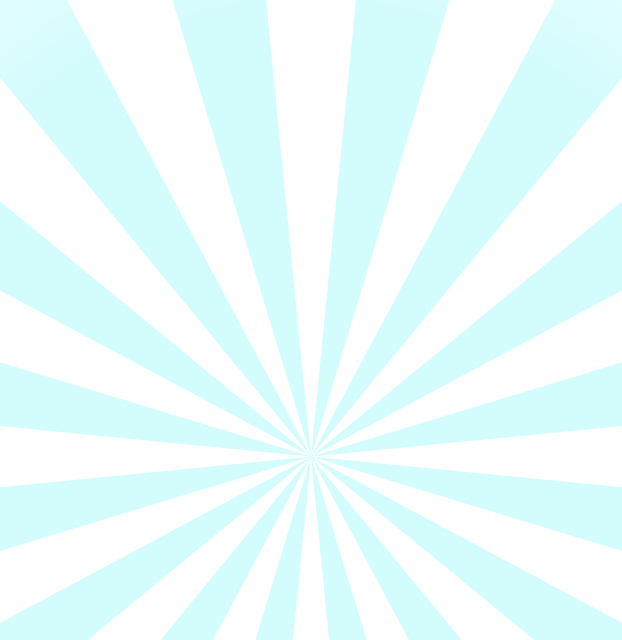
Give the GLSL for this background, as a Shadertoy shader.

```glsl
#define RAY_COUNT 16.0
#define BURST_CENTER vec2(0.5, 0.2865)
#define RAY_COLOR vec3(0.828, 0.988, 0.992)
#define GAP_COLOR vec3(1.0)
#define FADE_START 0.64
#define FADE_END 1.06

const float TAU = 6.2831853;

// Signed distance to the nearest ray edge, positive inside a ray
float rayDistance(vec2 p) {
    float turn = atan(p.x, p.y) / TAU * RAY_COUNT;
    float fromGapAxis = abs(fract(turn + 0.5) - 0.5);
    return length(p) * sin((fromGapAxis - 0.25) * TAU / RAY_COUNT);
}

void mainImage(out vec4 fragColor, in vec2 fragCoord) {
    // Centre the burst, with canvas height as the unit
    vec2 p = (fragCoord - BURST_CENTER * iResolution.xy) / iResolution.y;
    float pixel = 1.0 / iResolution.y;

    // Antialiased rays; they blend to an even tint at the hub
    float ray = clamp(0.5 + rayDistance(p) / pixel, 0.0, 1.0);
    float hub = 1.0 - smoothstep(0.001, 0.007, length(p));
    ray = mix(ray, 0.75, hub);

    // Rays pale gently toward the far corners
    float fade = smoothstep(FADE_START, FADE_END, length(p));
    vec3 rayTint = mix(RAY_COLOR, GAP_COLOR, fade * 0.6);

    fragColor = vec4(mix(GAP_COLOR, rayTint, ray), 1.0);
}
```
